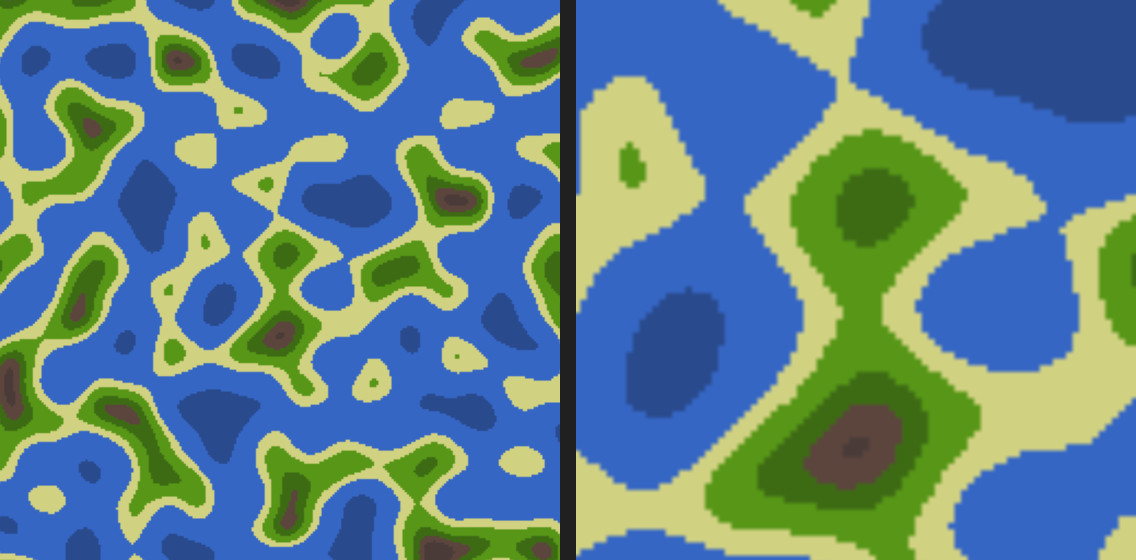
Left, the full canvas; right, a detail of the centre.
Give the GLSL for this texture, as a Shadertoy shader.

```glsl
#define CELLS 8.0          // noise cells across the canvas
#define TEXELS 256.0       // map texels across the canvas
#define SEED 17u
#define DEEP_LEVEL -0.31   // heights where each terrain band begins or ends
#define SAND_LEVEL 0.05
#define GRASS_LEVEL 0.175
#define FOREST_LEVEL 0.325
#define ROCK_LEVEL 0.42
#define PEAK_LEVEL 0.485
#define SNOW_LEVEL 0.59

const vec3 DEEP   = vec3(0.16, 0.29, 0.55);
const vec3 WATER  = vec3(0.21, 0.40, 0.77);
const vec3 SAND   = vec3(0.82, 0.82, 0.51);
const vec3 GRASS  = vec3(0.34, 0.59, 0.09);
const vec3 FOREST = vec3(0.24, 0.42, 0.08);
const vec3 ROCK   = vec3(0.36, 0.27, 0.24);
const vec3 PEAK   = vec3(0.29, 0.23, 0.22);
const vec3 SNOW   = vec3(1.0);

// Integer hash of a lattice point, mapped to 0..1
float hash(ivec2 cell) {
    uvec2 q = uvec2(cell) * uvec2(1597334673u, 3812015801u);
    uint h = (q.x ^ q.y) + SEED * 2654435769u;
    h = (h ^ (h >> 16)) * 2146121005u;
    h = (h ^ (h >> 15)) * 2221713035u;
    h ^= h >> 16;
    return float(h >> 8) / 16777216.0;
}

// Slope contributed by one lattice point with a random unit gradient
float slope(ivec2 cell, ivec2 corner, vec2 f) {
    float angle = 6.28319 * hash(cell + corner);
    return dot(vec2(cos(angle), sin(angle)), f - vec2(corner));
}

// Single octave gradient noise
float height(vec2 p) {
    ivec2 cell = ivec2(floor(p));
    vec2 f = fract(p);
    vec2 w = f * f * f * (f * (f * 6.0 - 15.0) + 10.0);
    float low  = mix(slope(cell, ivec2(0, 0), f), slope(cell, ivec2(1, 0), f), w.x);
    float high = mix(slope(cell, ivec2(0, 1), f), slope(cell, ivec2(1, 1), f), w.x);
    return mix(low, high, w.y);
}

// Flat colour of the terrain band at one map texel
vec3 terrain(vec2 texel) {
    float h = height((texel + 0.5) / TEXELS * CELLS + 0.37);
    if (h < DEEP_LEVEL)   return DEEP;
    if (h < SAND_LEVEL)   return WATER;
    if (h < GRASS_LEVEL)  return SAND;
    if (h < FOREST_LEVEL) return GRASS;
    if (h < ROCK_LEVEL)   return FOREST;
    if (h < PEAK_LEVEL)   return ROCK;
    if (h < SNOW_LEVEL)   return PEAK;
    return SNOW;
}

void mainImage(out vec4 fragColor, in vec2 fragCoord) {
    vec2 p = fragCoord / iResolution.y * TEXELS - 0.5;
    vec2 texel = floor(p);
    vec2 blend = smoothstep(0.0, 1.0, fract(p));

    // Blend neighbouring texels to soften the stepped borders
    vec3 bottom = mix(terrain(texel), terrain(texel + vec2(1, 0)), blend.x);
    vec3 top = mix(terrain(texel + vec2(0, 1)), terrain(texel + vec2(1, 1)), blend.x);
    fragColor = vec4(mix(bottom, top, blend.y), 1.0);
}
```
